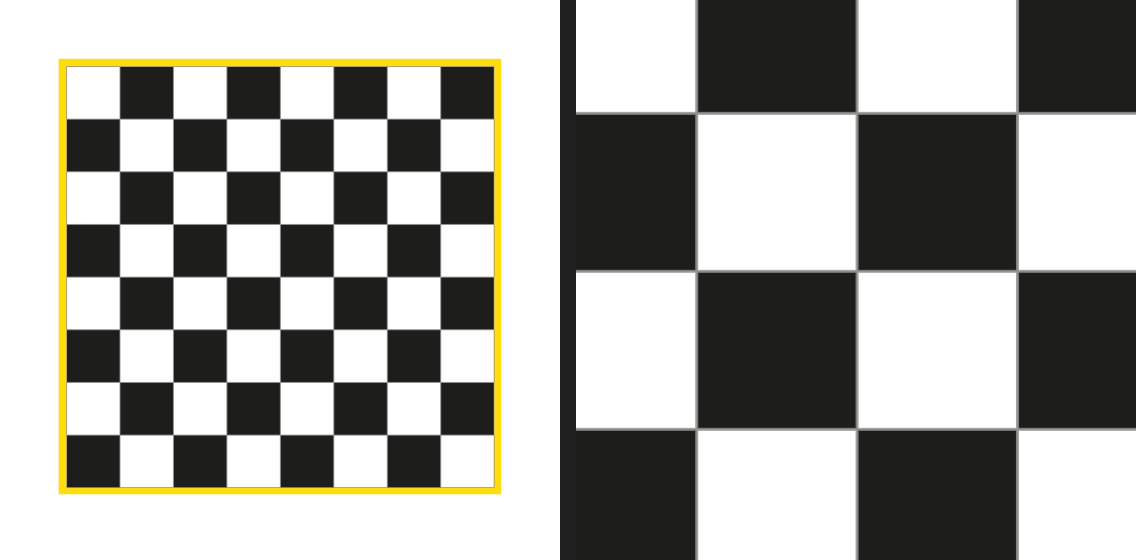
Left: the whole. Right: its middle third, enlarged.
Reproduce this pattern procedurally as a WebGL 1 fragment shader.

```glsl
precision highp float;
// Black and white eight by eight checkerboard with thin grey seams and a yellow frame on white.

uniform vec2 u_resolution;

// Signed distance to an axis-aligned box, negative inside.
float boxDistance(vec2 p, vec2 low, vec2 high) {
  vec2 d = abs(p - 0.5 * (low + high)) - 0.5 * (high - low);
  return length(max(d, 0.0)) + min(max(d.x, d.y), 0.0);
}

// Coverage of a shape from its signed distance, blended over one pixel.
float coverage(float dist, float pixel) {
  return clamp(0.5 - dist / pixel, 0.0, 1.0);
}

void main() {
  float pixel = 1.0 / min(u_resolution.x, u_resolution.y);
  vec2 p = (gl_FragCoord.xy - 0.5 * u_resolution) * pixel + 0.5;

  // Board area, with cells slightly wider than tall.
  vec2 boardLow = vec2(0.1188, 0.1290);
  vec2 boardHigh = vec2(0.8825, 0.8813);
  vec2 cellSize = (boardHigh - boardLow) / 8.0;
  vec2 cell = (p - boardLow) / cellSize;
  vec2 seamDistance = abs(fract(cell + 0.5) - 0.5) * cellSize;

  // Smooth square waves whose product alternates dark and light cells.
  vec2 wave = sign(1.0 - mod(cell, 2.0)) * clamp(2.0 * seamDistance / pixel, 0.0, 1.0);
  float dark = 0.5 + 0.5 * wave.x * wave.y;
  vec3 board = mix(vec3(1.0), vec3(0.114, 0.114, 0.106), dark);

  // Grey seams between cells and along the board edge.
  float seam = coverage(min(seamDistance.x, seamDistance.y) - 0.0009, pixel);
  board = mix(board, vec3(0.57, 0.57, 0.56), 0.85 * seam);

  // Yellow frame around the board, on a white ground.
  float frame = boxDistance(p, vec2(0.1048, 0.1174), vec2(0.8950, 0.8950));
  vec3 color = mix(vec3(1.0), vec3(1.0, 0.867, 0.05), coverage(frame, pixel));
  float inside = boxDistance(p, boardLow - 0.0004, boardHigh + 0.0004);
  color = mix(color, board, coverage(inside, pixel));

  gl_FragColor = vec4(color, 1.0);
}
```
